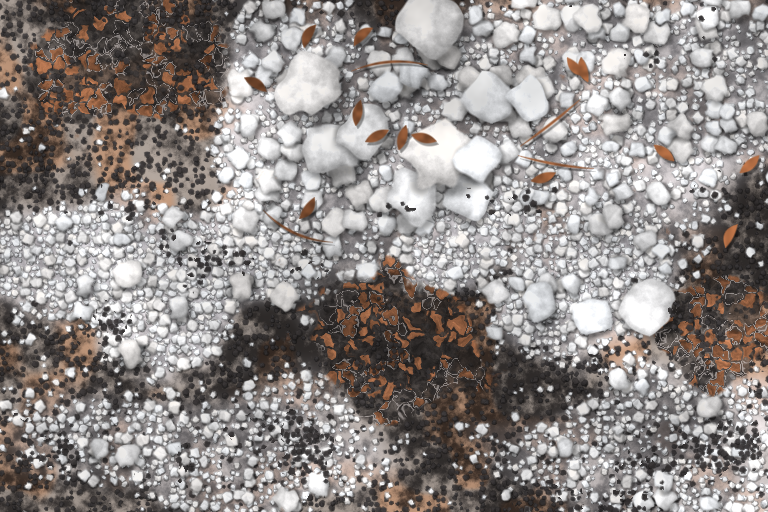
A WebGL 1 fragment shader for this texture:

```glsl
precision highp float;
uniform vec2 u_resolution;
const vec3 SOIL_DARK = vec3(0.19, 0.175, 0.17);
const vec3 SOIL_TAN = vec3(0.59, 0.55, 0.52);
const vec3 DUST = vec3(0.72, 0.71, 0.73);
const vec3 QUARTZ = vec3(0.90, 0.91, 0.925);
const vec3 LICHEN_BLACK = vec3(0.22, 0.21, 0.215);
const vec3 RUST = vec3(0.52, 0.34, 0.235);
const vec3 LEAF = vec3(0.52, 0.32, 0.20);

vec2 hash2(vec2 p) {
  vec3 q = fract(vec3(p.xyx) * vec3(0.1031, 0.1030, 0.0973));
  q += dot(q, q.yzx + 33.33);
  return fract((q.xx + q.yz) * q.zy);
}
float noise(vec2 p) {
  vec2 i = floor(p), f = fract(p);
  f = f * f * (3.0 - 2.0 * f);
  return mix(mix(hash2(i).x, hash2(i + vec2(1.0, 0.0)).x, f.x),
             mix(hash2(i + vec2(0.0, 1.0)).x, hash2(i + 1.0).x, f.x), f.y);
}
float fbm(vec2 p) {
  float sum = 0.0, amp = 0.47;
  for (int i = 0; i < 5; i++) {
    sum += amp * noise(p);
    p = mat2(1.6, 1.2, -1.2, 1.6) * p + 7.3;
    amp *= 0.55;
  }
  return sum;
}
vec2 warp(vec2 p) { return vec2(noise(p), noise(p + 40.0)) - 0.5; }
mat2 turn(float a) { return mat2(cos(a), sin(a), -sin(a), cos(a)); }
vec2 neighbour(int k) { return vec2(mod(float(k), 3.0), floor(float(k) / 3.0)) - 1.0; }
float blob(vec2 p, float x, float y, float rx, float ry) {
  return smoothstep(0.0, 0.4, 1.0 - length((p - vec2(x, y)) / vec2(rx, ry)));
}

// x: granular crust, y: loose gravel, z: large stones, w: rust lichen
vec4 zones(vec2 p) {
  p += 0.13 * warp(p * 8.0) + 0.04 * warp(p * 25.0);
  float crust = max(blob(p, 0.28, 0.47, 0.40, 0.18), blob(p, 1.14, 0.47, 0.19, 0.20));
  crust = max(crust, 0.9 * blob(p, 0.89, 0.53, 0.17, 0.14));
  float sparse = max(blob(p, 0.42, 0.13, 0.42, 0.18), blob(p, 1.32, 0.13, 0.42, 0.17));
  float gravel = max(blob(p, 1.16, 0.81, 0.56, 0.30), blob(p, 0.63, 0.74, 0.25, 0.33));
  float stones = max(blob(p, 0.83, 0.80, 0.25, 0.28), 0.8 * blob(p, 1.14, 0.47, 0.18, 0.18));
  float rust = max(blob(p, 0.24, 0.87, 0.24, 0.16), blob(p, 1.42, 0.36, 0.20, 0.17));
  rust = max(rust, blob(p, 0.75, 0.36, 0.24, 0.18));
  return vec4(max(crust, 0.55 * sparse), gravel, stones, rust);
}

// Scattered lit lumps; "pick" weighs the zones into a local density
void pebbles(inout vec3 col, vec2 p, float scale, vec4 pick, float bias, vec3 tint) {
  vec2 s = p * scale;
  s += 0.22 * warp(s * 3.0);
  float soft = 1.5 * scale / u_resolution.y;
  float grit = fbm(p * 70.0) - 0.5;
  for (int k = 0; k < 9; k++) {
    vec2 id = floor(s) + neighbour(k);
    vec2 place = hash2(id + scale), kind = hash2(id + scale + 31.0);
    vec2 centre = id + 0.2 + 0.6 * place;
    if (kind.x > dot(zones(centre / scale), pick) + bias) continue;
    float radius = mix(0.28, 0.62, kind.y);
    vec2 d = (s - centre) / radius;
    vec2 q = turn(6.283 * place.x) * d * vec2(1.0, 1.0 + 0.3 * place.y);
    float r = mix(length(q), max(abs(q.x), abs(q.y)) * 1.12, 0.45);
    float edge = soft / radius;
    col *= mix(0.62, 1.0, smoothstep(0.85, 1.3, length(d + vec2(-0.1, 0.15))));
    float facet = smoothstep(-0.15, 0.15, q.x + 0.4 * q.y) - 0.5;
    float light = 1.04 + 0.15 * dot(d, vec2(-0.35, 0.75)) + 0.3 * grit + 0.09 * facet;
    light -= 0.16 * smoothstep(0.6, 1.0, r) + 0.15 * place.y;
    vec3 face = min(tint * light, vec3(0.94, 0.945, 0.95));
    face *= mix(vec3(1.0), vec3(1.0, 0.975, 0.95), kind.y * kind.y);
    col = mix(col, face, 1.0 - smoothstep(1.0 - edge, 1.0 + edge, r));
  }
}

// Rust lobes with pale rims, separated by dark gaps
vec3 rustLichen(vec3 under, vec2 p, float amount) {
  vec2 s = p * 40.0;
  s += 0.8 * warp(s * 1.3) + 0.3 * warp(s * 4.0);
  float near = 9.0, next = 9.0;
  vec2 owner = vec2(0.0);
  for (int k = 0; k < 9; k++) {
    vec2 id = floor(s) + neighbour(k);
    float d = length(s - id - 0.1 - 0.8 * hash2(id));
    next = min(next, max(d, near));
    if (d < near) { near = d; owner = hash2(id + 77.0); }
  }
  float inner = next - near, grain = fbm(s * 2.5) - 0.5;
  float core = smoothstep(0.14, 0.34, inner + 0.3 * grain) * step(owner.x, 0.62);
  float rim = smoothstep(0.03, 0.12, inner) * (1.0 - smoothstep(0.14, 0.25, inner));
  vec3 c = mix(under * 0.65, SOIL_DARK * 1.3, 0.5) * (1.0 + grain);
  c = mix(c, vec3(0.68, 0.65, 0.64), 0.7 * rim * step(owner.y, 0.45));
  c = mix(c, RUST * (0.75 + 0.45 * owner.y + 0.9 * grain), core);
  return mix(under, c, smoothstep(0.3, 0.65, amount + 1.2 * (fbm(p * 20.0) - 0.5)));
}

// Bent pointed strip, used for leaves and twigs
float sliver(vec2 p, float angle, float len, float width, float bend) {
  vec2 q = turn(angle) * p / len;
  float d = abs(q.y - bend * q.x * q.x) - width * (1.0 - q.x * q.x);
  float soft = 1.2 / (u_resolution.y * len);
  return (1.0 - smoothstep(-soft, soft, d)) * step(abs(q.x), 1.0);
}

void main() {
  vec2 p = gl_FragCoord.xy / u_resolution.y;
  vec4 zone = zones(p);
  float broad = fbm(p * 6.0 + 3.0);
  // Soil and dust
  float soil = 0.5 * broad + 0.5 * fbm(p * 60.0 + 5.0);
  vec3 col = mix(SOIL_DARK, SOIL_TAN, smoothstep(0.34, 0.64, soil));
  col *= mix(vec3(1.0), vec3(1.12, 0.95, 0.82), smoothstep(0.5, 0.7, noise(p * 13.0)));
  col = mix(col, DUST * (0.5 + soil), max(0.9 * zone.x, 0.65 * zone.y));
  // Dark lichen, then pale grains from fine to coarse
  pebbles(col, p, 95.0, vec4(-0.5, -0.5, 0.0, 0.0), 0.4, LICHEN_BLACK);
  pebbles(col, p, 85.0, vec4(0.95, 0.5, 0.0, -0.2), 0.04, QUARTZ);
  pebbles(col, p, 46.0, vec4(0.85, 0.5, 0.0, -0.2), 0.02, QUARTZ);
  pebbles(col, p, 22.0, vec4(0.2, 0.6, 0.0, -0.3), 0.0, QUARTZ);
  col = rustLichen(col, p, zone.w * (1.0 - 0.6 * zone.x));
  pebbles(col, p, 9.0, vec4(0.0, 0.0, 0.95, -0.5), 0.0, QUARTZ * 1.05);
  float speckle = 0.5 * smoothstep(0.52, 0.7, fbm(p * 8.0 + 20.0));
  pebbles(col, p, 90.0, vec4(0.0, -0.4, -0.5, 0.0), speckle, LICHEN_BLACK);
  col *= 0.8 + 0.5 * broad;
  // Fallen leaves and twigs
  for (int i = 0; i < 18; i++) {
    vec2 a = hash2(vec2(float(i), 3.0)), b = hash2(vec2(float(i), 8.0));
    vec2 at = p - mix(vec2(0.45, 0.50), vec2(1.50, 0.96), a);
    float twig = step(0.7, b.x), bend = 0.5 * a.y - 0.25;
    float len = mix(0.026, 0.075, twig), width = mix(0.36, 0.035, twig);
    col *= 1.0 - 0.4 * sliver(at + vec2(-0.004, 0.006), 6.283 * b.y, len, width, bend);
    vec3 tone = LEAF * (0.6 + 0.6 * a.x + 0.4 * noise(p * 90.0));
    col = mix(col, tone, sliver(at, 6.283 * b.y, len, width, bend));
  }
  gl_FragColor = vec4(clamp(col, 0.0, 1.0), 1.0);
}
```
